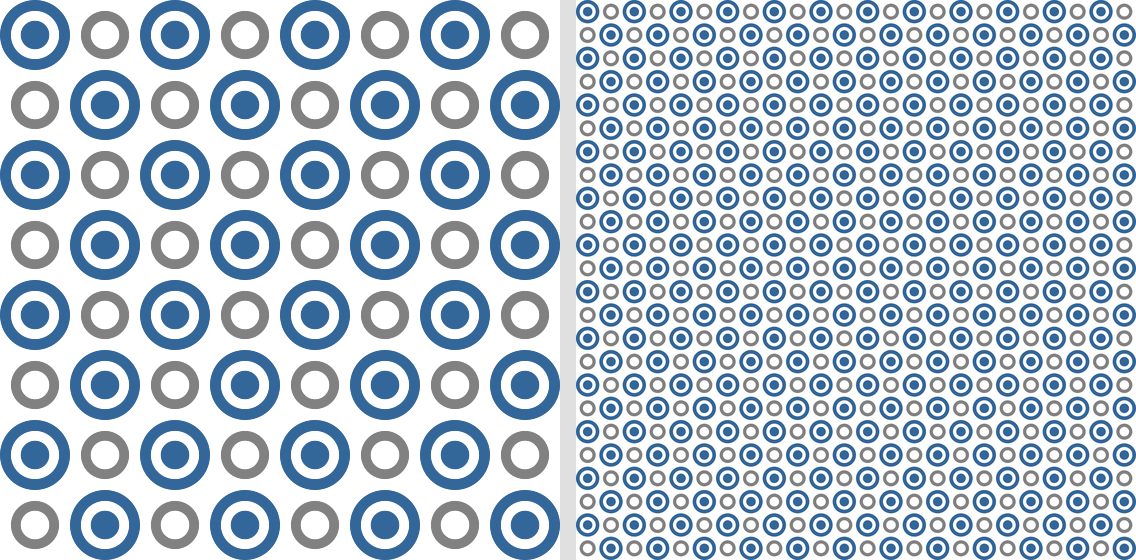
Left: one tile. Right: repeated 3 by 3.
A three.js fragment shader for this pattern:

```glsl
// Checkerboard of blue ringed dots and smaller grey rings on white.
varying vec2 vUv;

const float CELLS = 8.0;          // cells across and up, even so that it tiles
const float OUTER_RADIUS = 0.5;   // radii in cell widths
const float MIDDLE_RADIUS = 0.344;
const float INNER_RADIUS = 0.204;
const float EDGE = 0.008;         // half width of the smoothed edge, in cell widths
const vec3 WHITE = vec3(1.0);
const vec3 BLUE = vec3(0.2, 0.4, 0.6);
const vec3 GREY = vec3(0.505);

// Coverage of a disc at a given distance from its centre.
float disc(float dist, float radius) {
  return 1.0 - smoothstep(radius - EDGE, radius + EDGE, dist);
}

void main() {
  vec2 grid = vUv * CELLS;
  vec2 cell = floor(grid);
  float dist = length(fract(grid) - 0.5);

  // Odd cells hold a target, even cells a ring; the lower left cell is even.
  float isTarget = mod(cell.x + cell.y, 2.0);

  float outer = disc(dist, OUTER_RADIUS);
  float middle = disc(dist, MIDDLE_RADIUS);
  float inner = disc(dist, INNER_RADIUS);

  float target = outer - middle + inner;
  float ring = middle - inner;

  vec3 color = mix(WHITE, BLUE, target * isTarget);
  color = mix(color, GREY, ring * (1.0 - isTarget));
  gl_FragColor = vec4(color, 1.0);
}
```
